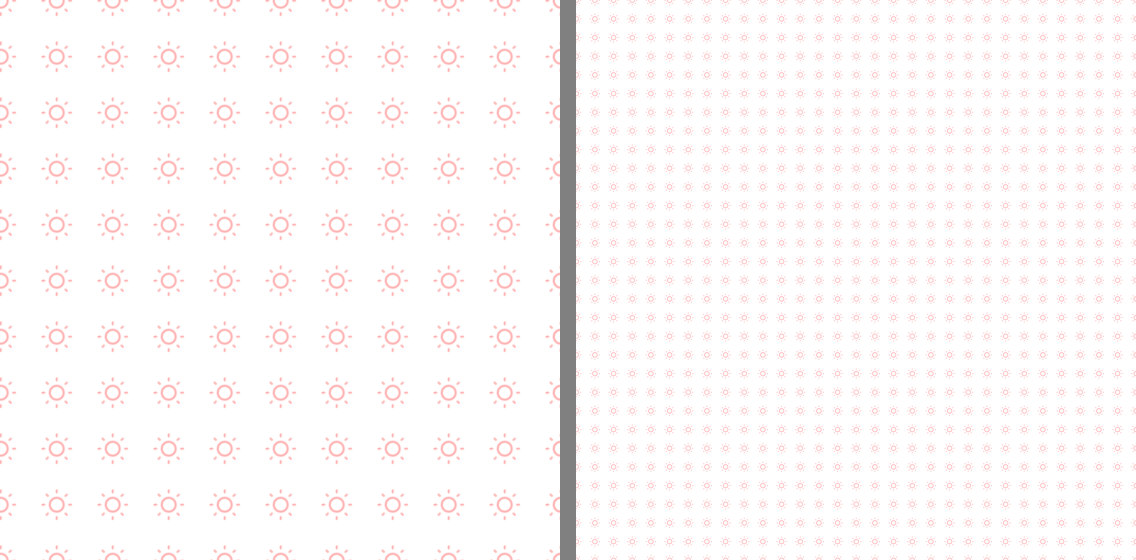
Left: one tile. Right: repeated 3 by 3.
Reproduce this pattern procedurally as a Shadertoy shader.

```glsl
// Seamless grid of small pale pink outline suns with eight short rays on white.

const float PI = 3.14159265;
const float REPEATS = 10.0;

// Distance to a circle outline of the given radius and half width.
float ringDistance(vec2 p, float radius, float halfWidth) {
    return abs(length(p) - radius) - halfWidth;
}

// Distance to rounded dashes set evenly around the centre.
float rayDistance(vec2 p, float count, float radius, float halfLength, float halfWidth) {
    float sector = 2.0 * PI / count;
    float angle = mod(atan(p.y, p.x) + 0.5 * sector, sector) - 0.5 * sector;
    vec2 q = length(p) * vec2(cos(angle), sin(angle)) - vec2(radius, 0.0);
    q.x -= clamp(q.x, -halfLength, halfLength);
    return length(q) - halfWidth;
}

void mainImage(out vec4 fragColor, in vec2 fragCoord) {
    // Cell coordinates, with a sun centred near each lattice corner.
    vec2 grid = fragCoord / iResolution.xy * REPEATS - vec2(0.013, -0.013);
    vec2 p = fract(grid + 0.5) - 0.5;

    // Disc outline and rays.
    float sun = min(ringDistance(p, 0.123, 0.019),
                    rayDistance(p, 8.0, 0.239, 0.016, 0.017));

    // Soft edge, never narrower than a pixel.
    float softness = max(0.018, 0.7 * REPEATS / iResolution.y);
    float ink = 1.0 - smoothstep(-softness, softness, sun);

    fragColor = vec4(mix(vec3(1.0), vec3(1.0, 0.69, 0.69), ink), 1.0);
}
```
